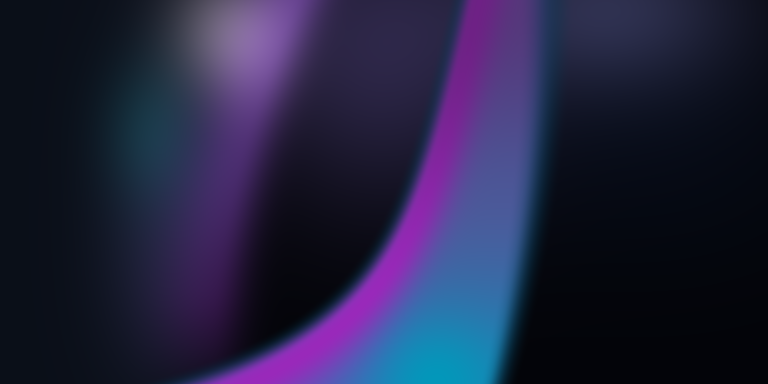
Give the GLSL for this background, as a Shadertoy shader.

```glsl
// Soft magenta and cyan light ribbon sweeping over a dark, hazy backdrop.

// Elliptical gaussian glow
float glow(vec2 p, vec2 center, vec2 radius) {
    vec2 q = (p - center) / radius;
    return exp(-dot(q, q));
}

// Gaussian ridge with a different falloff on each side
float ridge(float d, float leftWidth, float rightWidth) {
    float q = d / (d < 0.0 ? leftWidth : rightWidth);
    return exp(-q * q);
}

// Approximate distance to the curved left border of the ribbon
float leftBorder(vec2 p) {
    float bend = 0.57 * exp(-5.8 * p.y);
    float slope = 0.22 + 5.8 * bend;
    return (p.x - (0.96 + 0.22 * p.y - bend)) / sqrt(1.0 + slope * slope);
}

// Horizontal distance inside the right border of the ribbon
float rightBorder(vec2 p) {
    return 1.32 + 0.27 * p.y - 0.12 * p.y * p.y - p.x;
}

vec3 backdrop(vec2 p) {
    vec3 navy = vec3(0.040, 0.058, 0.095);
    vec3 black = vec3(0.012, 0.015, 0.032);
    vec3 color = mix(navy, black, smoothstep(0.35, 0.75, p.x));

    // Wide hazes
    color += vec3(0.16, 0.13, 0.24) * glow(p, vec2(0.98, 0.88), vec2(0.36, 0.40));
    color += vec3(0.16, 0.16, 0.25) * glow(p, vec2(1.60, 0.98), vec2(0.34, 0.22));
    color += vec3(0.01, 0.025, 0.05) * glow(p, vec2(1.70, 0.65), vec2(0.50, 0.35));

    // Faint streak, fading towards the bottom
    float streak = ridge(p.x - 0.545 - 0.22 * p.y * p.y, 0.14, 0.085);
    vec3 streakColor = mix(vec3(0.15, 0.03, 0.18), vec3(0.23, 0.11, 0.32),
                           smoothstep(0.1, 0.6, p.y));
    color += streakColor * streak * smoothstep(-0.1, 0.25, p.y);

    // Teal shade and pale highlight beside the streak
    color += vec3(0.02, 0.13, 0.13) * glow(p, vec2(0.40, 0.66), vec2(0.13, 0.19));
    color += vec3(0.06, 0.06, 0.10) * glow(p, vec2(0.40, 0.36), vec2(0.15, 0.32));
    color += vec3(0.33, 0.31, 0.31) * glow(p, vec2(0.59, 0.92), vec2(0.15, 0.17));
    return color;
}

vec3 ribbonColor(vec2 p, float left, float right) {
    vec3 cyan = vec3(0.00, 0.60, 0.73);
    vec3 teal = vec3(0.02, 0.22, 0.32);

    // Body runs from blue at the bottom to violet at the top
    vec3 color = mix(vec3(0.14, 0.49, 0.70), vec3(0.29, 0.36, 0.61),
                     smoothstep(0.0, 0.48, p.y));
    color = mix(color, vec3(0.33, 0.22, 0.48), smoothstep(0.35, 1.0, p.y));
    color = mix(color, cyan, glow(p, vec2(1.12, 0.0), vec2(0.18, 0.15)));

    // Magenta band along the left border
    vec3 magenta = mix(vec3(0.60, 0.16, 0.73), vec3(0.43, 0.13, 0.52),
                       smoothstep(0.2, 0.95, p.y));
    color = mix(color, magenta, ridge(left - 0.07, 0.07, 0.065));

    // Darker teal rims
    color = mix(teal, color, smoothstep(0.0, 0.055, left));
    return mix(teal, color, smoothstep(-0.01, mix(0.07, 0.12, p.y), right));
}

void mainImage(out vec4 fragColor, in vec2 fragCoord) {
    vec2 p = fragCoord / iResolution.y;
    p.x *= 2.0 * iResolution.y / iResolution.x;

    float left = leftBorder(p);
    float right = rightBorder(p);
    float cover = smoothstep(-0.012, 0.05, left)
                * smoothstep(-0.03, mix(0.05, 0.08, p.y), right);

    vec3 color = mix(backdrop(p), ribbonColor(p, left, right), cover);
    fragColor = vec4(color, 1.0);
}
```
